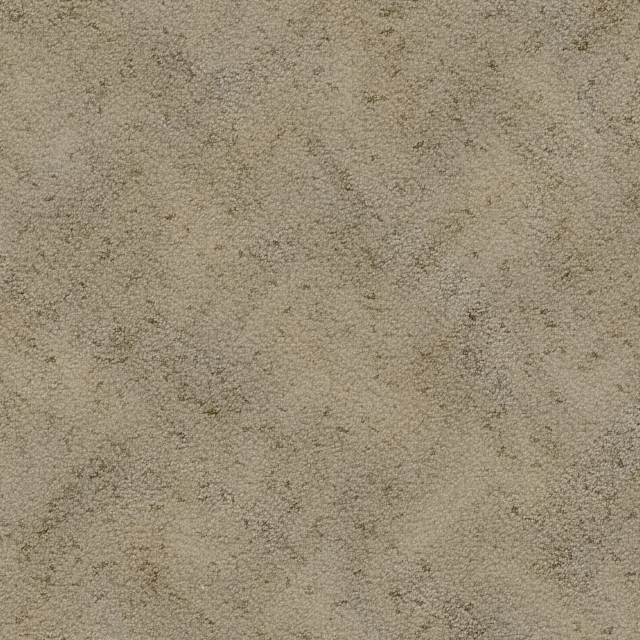
This texture is drawn by a Shadertoy shader. Its source:

```glsl
// Weathered sandy plaster: fine crumbly grains lit from above, over soft stains,
// with ragged dark specks and pits, zones of broken cracks and rare pale chips.
// Grains, pits and cracks are cellular noise; stains are warped layered sines.

#define BASE_COLOR   vec3(0.606, 0.556, 0.468)
#define WARM_SHIFT   vec3(0.008, 0.001, -0.015)
#define CHIP_COLOR   vec3(0.80, 0.79, 0.75)
#define GRAIN_SCALE  118.0
#define GRAIN_DEPTH  0.125
#define STAIN_SCALE  15.0
#define STAIN_DEPTH  0.046
#define SPECK_DEPTH  0.07
#define PIT_SCALE    58.0
#define PIT_DEPTH    0.13
#define CRACK_SCALE  50.0
#define CRACK_DEPTH  0.09

vec2 hash2(vec2 cell) {
    vec3 q = fract(cell.xyx * vec3(0.1031, 0.1030, 0.0973));
    q += dot(q, q.yzx + 33.33);
    return fract((q.xx + q.yz) * q.zy);
}

// Distances to the nearest and second nearest cell points
vec2 cellular(vec2 p) {
    vec2 base = floor(p);
    vec2 nearest = vec2(9.0);
    for (int y = -1; y <= 1; y++)
    for (int x = -1; x <= 1; x++) {
        vec2 cell = base + vec2(x, y);
        float d = length(cell + hash2(cell) - p);
        nearest.y = min(nearest.y, max(nearest.x, d));
        nearest.x = min(nearest.x, d);
    }
    return nearest;
}

// Turned and warped layers of sines, roughly -0.8 to 0.8
float stains(vec2 p) {
    const mat2 turn = mat2(0.8, 0.6, -0.6, 0.8);
    float sum = 0.0, weight = 0.5;
    for (int i = 0; i < 6; i++) {
        p += 0.7 * sin(vec2(1.1, 1.5) * p.yx + float(i) * vec2(1.7, 2.9));
        sum += weight * sin(p.x) * cos(p.y);
        p = turn * p * 1.85 + 3.1;
        weight *= 0.72;
    }
    return sum;
}

// Slope of the grains towards the light, with darkened gaps between them
float grains(vec2 uv) {
    float sum = 0.0, weight = 0.75, scale = GRAIN_SCALE, angle = 1.2;
    for (int i = 0; i < 3; i++) {
        vec2 p = uv * scale + float(i) * 17.3;
        vec2 light = vec2(cos(angle), sin(angle));
        float here = cellular(p).x;
        float lit = cellular(p + 0.4 * light).x;
        sum += weight * (0.7 * (lit - here) - 0.75 * (here - 0.45));
        scale *= 1.55;
        weight *= 1.15;
        angle += 0.6;
    }
    return sum;
}

// x: cover of dark ragged pits, y: cover of rare pale chips
vec2 pitsAndChips(vec2 p, float density, float ragged) {
    vec2 base = floor(p), cover = vec2(0.0);
    for (int y = -1; y <= 1; y++)
    for (int x = -1; x <= 1; x++) {
        vec2 cell = base + vec2(x, y);
        vec2 kind = hash2(cell + 71.0);
        vec2 d = p - cell - hash2(cell);
        float angle = 2.4 * (fract(kind.y * 7.0) - 0.65);
        float c = cos(angle), s = sin(angle);
        d = vec2(c * d.x + s * d.y, c * d.y - s * d.x);
        float size = mix(0.14, 0.42, kind.y * kind.y);
        float reach = length(d * vec2(0.65, 1.35)) / size + ragged;
        float blob = 1.0 - smoothstep(0.4, 1.1, reach);
        cover.x = max(cover.x, blob * step(kind.x, density) * (0.4 + 0.6 * kind.y));
        cover.y = max(cover.y, blob * step(0.9985, kind.x));
    }
    return cover;
}

void mainImage(out vec4 fragColor, in vec2 fragCoord) {
    vec2 uv = fragCoord / iResolution.y;

    // Broad stains, warm and cool zones, and cracked zones
    float stain = stains(uv * STAIN_SCALE);
    float warmth = stains(uv * STAIN_SCALE * 0.8 + 23.0);
    float cracked = smoothstep(0.1, 0.7, stains(uv * STAIN_SCALE * 0.7 + 51.0));

    // Fine relief, stronger where the surface is cracked or stained
    float grain = grains(uv);
    float rough = 1.0 + 0.3 * cracked - 0.25 * stain;

    // Ragged specks gather in the dark stains
    float clump = stains(uv * STAIN_SCALE * 5.0 + 87.0) + 0.3 * stain + 0.35 * grain;
    float speck = smoothstep(0.3, 0.95, -clump);

    // Separate pits and broken cracks with frayed edges
    vec2 frayed = uv + 0.004 * vec2(clump, grain);
    vec2 marks = pitsAndChips(uv * PIT_SCALE, 0.22 - 0.2 * stain, 0.6 * grain);
    vec2 edge = cellular(frayed * CRACK_SCALE);
    float crack = cracked * (1.0 - smoothstep(0.0, 0.13, edge.y - edge.x));
    crack *= smoothstep(0.4, -0.4, clump);

    // Sum of tones
    float tone = STAIN_DEPTH * stain + GRAIN_DEPTH * rough * grain;
    tone -= SPECK_DEPTH * speck + PIT_DEPTH * marks.x + CRACK_DEPTH * crack;
    vec3 color = BASE_COLOR + tone + WARM_SHIFT * (warmth - 0.6 * cracked + speck + marks.x);
    color = mix(color, CHIP_COLOR + tone, 0.8 * marks.y);

    fragColor = vec4(clamp(color, 0.0, 1.0), 1.0);
}
```
